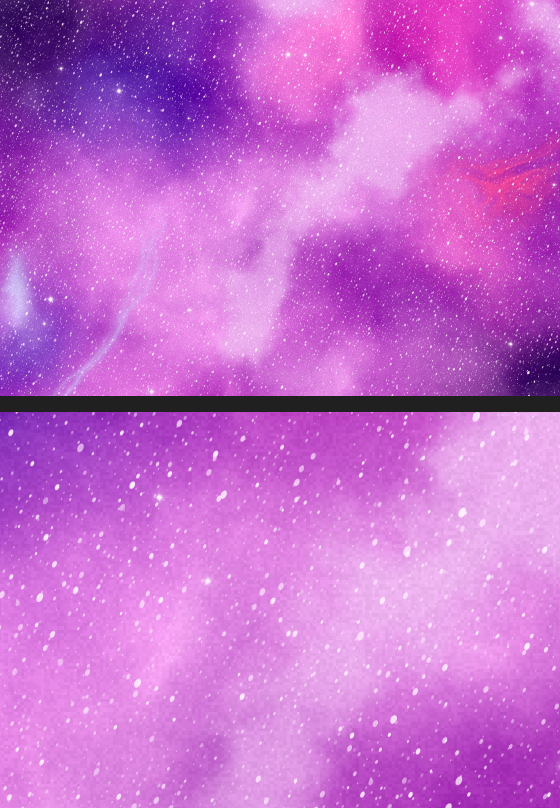
Top, the full canvas; bottom, a detail of the centre.
Reproduce this background procedurally as a WebGL 1 fragment shader.

```glsl
precision highp float;
// Violet and pink nebula with a pale diagonal cloud, wisps and scattered stars.
uniform vec2 u_resolution;
const vec3 ORCHID = vec3(0.81, 0.30, 0.81), LILAC = vec3(0.88, 0.54, 0.89);
const vec3 PALE = vec3(0.93, 0.71, 0.94), VIOLET = vec3(0.60, 0.15, 0.69);
const vec3 INDIGO = vec3(0.36, 0.13, 0.70), NIGHT = vec3(0.17, 0.02, 0.34);
const vec3 MAGENTA = vec3(0.82, 0.13, 0.70), ROSE = vec3(0.96, 0.45, 0.82);
const vec3 CORAL = vec3(1.0, 0.30, 0.58), ICE = vec3(0.82, 0.79, 0.97);
const vec3 STAR = vec3(1.0, 0.94, 1.0), MOTTLE = vec3(0.38, 0.50, 0.28);
const float WARP = 0.26, GRAIN = 0.05, FLECK_TILT = 1.1;
const int GLOW_STARS = 22;

float hash(vec2 p) {
  vec3 h = fract(p.xyx * 0.1031);
  h += dot(h, h.yzx + 33.33);
  return fract((h.x + h.y) * h.z);
}
float noise(vec2 p) {
  vec2 i = floor(p), f = fract(p);
  f = f * f * (3.0 - 2.0 * f);
  return mix(mix(hash(i), hash(i + vec2(1, 0)), f.x),
             mix(hash(i + vec2(0, 1)), hash(i + vec2(1, 1)), f.x), f.y);
}
vec2 rotate(vec2 p, float a) {
  return vec2(cos(a) * p.x + sin(a) * p.y, cos(a) * p.y - sin(a) * p.x);
}
float fbm(vec2 p) {
  float sum = 0.0, amp = 0.5;
  for (int i = 0; i < 6; i++) {
    sum += amp * noise(p);
    p = rotate(p, 0.6) * 2.03 + 17.3;
    amp *= 0.5;
  }
  return sum;
}
// Blends in a soft tilted ellipse of colour.
void puff(inout vec3 c, vec3 tint, float amount, vec2 d, vec2 radii, float angle) {
  d = rotate(d, angle) / radii;
  c = mix(c, tint, amount * exp(-dot(d, d)));
}
float segment(vec2 p, vec2 a, vec2 b) {
  vec2 ab = b - a;
  return length(p - a - ab * clamp(dot(p - a, ab) / dot(ab, ab), 0.0, 1.0));
}
// Tilted oval flecks, one per jittered cell.
float flecks(vec2 p, float cells, float density, float maxRadius) {
  vec2 g = rotate(p, FLECK_TILT) * cells + cells;
  vec2 id = floor(g);
  vec2 centre = 0.3 + 0.4 * vec2(hash(id + 3.1), hash(id + 7.7));
  float radius = maxRadius * mix(0.4, 1.0, pow(hash(id + 13.0), 2.0));
  float aa = 0.7 * cells / u_resolution.y;
  float d = length((fract(g) - centre) * vec2(0.75, 1.2));
  float shown = step(hash(id + 21.0), density) * mix(0.5, 1.0, hash(id + 29.0));
  return shown * (1.0 - smoothstep(radius - aa, radius + aa, d));
}
// Round core, halo and thin cross rays.
float glowStar(vec2 d) {
  vec2 a = abs(d);
  float r = length(d), rays = exp(-a.x * 5.0 - a.y * 0.9) + exp(-a.y * 5.0 - a.x * 0.9);
  return exp(-r * r * 2.0) + 0.3 * exp(-r * 0.7) + 0.4 * rays;
}
vec3 nebula(vec2 p) {
  vec2 q = p + WARP * (vec2(fbm(p * 4.0 + 4.0), fbm(p * 4.0 + 31.0)) - 0.49);
  vec3 c = ORCHID;
  // Broad colour regions
  puff(c, LILAC, 1.0, q - vec2(0.60, 0.36), vec2(0.38, 0.23), 0.7);
  puff(c, LILAC, 0.8, q - vec2(1.02, 0.56), vec2(0.28, 0.14), 0.5);
  puff(c, LILAC, 0.8, q - vec2(0.17, 0.38), vec2(0.20, 0.09), 0.3);
  puff(c, INDIGO, 1.0, q - vec2(0.31, 0.78), vec2(0.32, 0.20), 0.3);
  puff(c, VIOLET, 0.8, q - vec2(0.03, 0.58), vec2(0.20, 0.14), 0.0);
  puff(c, NIGHT, 1.0, q - vec2(0.05, 0.95), vec2(0.25, 0.21), 0.0);
  puff(c, ROSE, 0.9, q - vec2(0.85, 0.92), vec2(0.23, 0.14), 0.4);
  puff(c, MAGENTA, 1.0, q - vec2(1.14, 0.91), vec2(0.17, 0.13), 0.5);
  puff(c, VIOLET, 0.9, q - vec2(1.05, 0.25), vec2(0.26, 0.14), -0.4);
  puff(c, VIOLET, 0.9, q - vec2(1.42, 0.48), vec2(0.12, 0.30), 0.0);
  puff(c, NIGHT, 1.0, q - vec2(1.43, 0.06), vec2(0.24, 0.18), 0.0);
  puff(c, ROSE, 0.8, q - vec2(1.20, 0.45), vec2(0.10, 0.19), 0.4);
  puff(c, LILAC, 0.9, q - vec2(0.80, 0.06), vec2(0.28, 0.10), 0.0);
  puff(c, INDIGO, 0.8, q - vec2(0.07, 0.13), vec2(0.18, 0.13), 0.5);
  puff(c, ICE, 0.9, q - vec2(0.01, 0.25), vec2(0.06, 0.10), 0.0);
  c += MOTTLE * (fbm(q * 6.0 + 9.0) - 0.47);
  // Pale diagonal cloud with ragged edges
  float d = segment(p, vec2(0.60, 0.14), vec2(0.74, 0.46)) - 0.07;
  d = min(d, segment(p, vec2(0.74, 0.46), vec2(0.96, 0.62)) - 0.11);
  d = min(d, segment(p, vec2(0.96, 0.62), vec2(1.42, 0.87)) - 0.11);
  d += 0.40 * (fbm(p * 6.0 + 50.0) - 0.49);
  float density = 0.78 + 0.6 * (fbm(p * 6.0 + 70.0) - 0.45);
  c = mix(c, PALE, density * (1.0 - smoothstep(-0.07, 0.025, d)));
  puff(c, PALE, 0.9, q - vec2(0.70, 0.99), vec2(0.13, 0.05), 0.0);
  // Coral streaks and thin curved wisps
  float ridge = 1.0 - abs(2.0 * fbm(rotate(q, 0.2) * vec2(5.0, 17.0)) - 1.0);
  puff(c, CORAL, pow(ridge, 4.0), q - vec2(1.35, 0.58), vec2(0.12, 0.08), 0.0);
  for (int i = 0; i < 3; i++) {
    float k = float(i), path = 0.16 + 0.85 * p.y - 0.75 * p.y * p.y + 0.01 * k;
    float off = abs(p.x - path - 0.10 * (fbm(vec2(p.y * 7.0, k * 5.0)) - 0.5));
    float fade = 1.0 - smoothstep(0.35, 0.55, p.y);
    c = mix(c, ICE, 0.3 * fade * exp(-off * 120.0) * 2.0 * noise(p * 18.0 + k));
  }
  return c;
}
void main() {
  vec2 p = gl_FragCoord.xy / u_resolution.y;
  vec3 c = nebula(p) + GRAIN * (hash(floor(p * 362.0)) - 0.5);
  // Star dust, finest first
  float cluster = 0.6 + 0.8 * noise(p * 5.0 + 40.0);
  c = mix(c, STAR, 0.55 * flecks(p, 130.0, 0.40 * cluster, 0.19));
  c = mix(c, STAR, 0.95 * flecks(p, 72.0, 0.34 * cluster, 0.18));
  c = mix(c, STAR, flecks(p, 39.0, 0.22 * cluster, 0.13));
  // Bright stars
  for (int i = 1; i <= GLOW_STARS; i++) {
    float k = float(i), size = mix(0.003, 0.008, pow(hash(vec2(k, 15.1)), 2.0));
    vec2 at = vec2(hash(vec2(k, 2.3)) * u_resolution.x / u_resolution.y, hash(vec2(k, 8.9)));
    c = mix(c, STAR, min(0.9 * glowStar((p - at) / size), 1.0));
  }
  gl_FragColor = vec4(clamp(c, 0.0, 1.0), 1.0);
}
```
